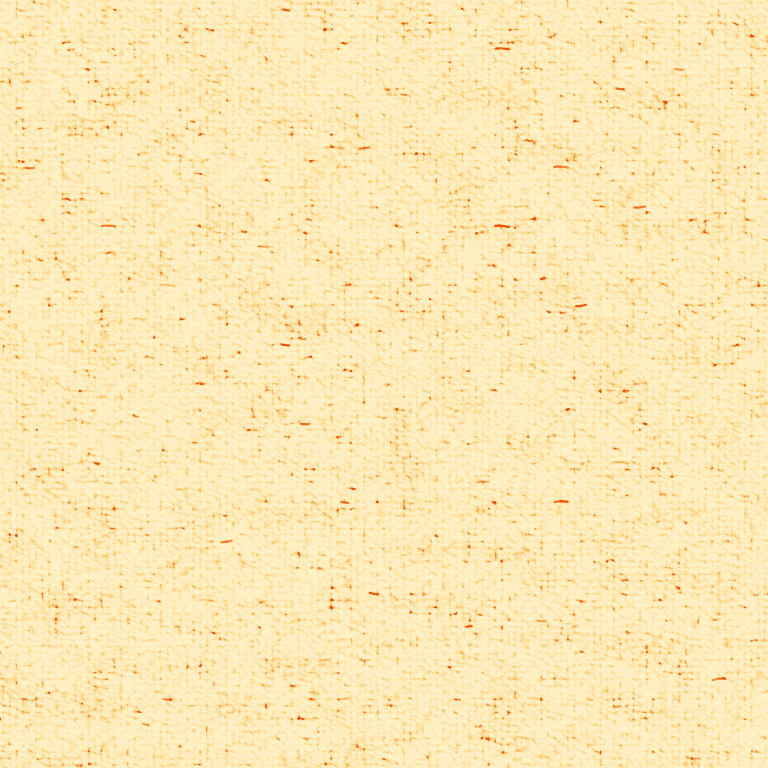
Give the GLSL for this texture, as a Shadertoy shader.

```glsl
const float PI = 3.14159265;

vec2 hash2(vec2 cell) {
    vec3 q = fract(cell.xyx * vec3(0.1031, 0.1030, 0.0973));
    q += dot(q, q.yzx + 33.33);
    return fract((q.xx + q.yz) * q.zy);
}

// Distance to the nearest scattered point, scaled to zero mean and unit spread
float cellular(vec2 p) {
    vec2 cell = floor(p), f = fract(p);
    float nearest = 4.0;
    for (int y = -1; y <= 1; y++)
    for (int x = -1; x <= 1; x++) {
        vec2 o = vec2(x, y);
        vec2 d = o + hash2(cell + o) - f;
        nearest = min(nearest, dot(d, d));
    }
    return (sqrt(nearest) - 0.46) / 0.19;
}

// Dark gaps between parallel threads, each broken into uneven stretches
float threadGap(float across, float along) {
    float line = pow(sin(PI * across), 6.0);
    float id = floor(across);
    float a = along + 20.0 * hash2(vec2(id, 7.0)).x;
    float k = floor(a);
    float stretch = mix(hash2(vec2(id, k + 40.0)).x, hash2(vec2(id, k + 41.0)).x,
                        smoothstep(0.0, 1.0, fract(a)));
    return line * stretch;
}

// One short horizontal slub per grid cell; rarity favours a few strong ones
float slubs(vec2 p, float rarity, float halfWidth, float seed) {
    vec2 cell = floor(p), f = fract(p) - 0.5;
    vec2 h = hash2(cell + seed);
    float halfLength = mix(0.22, 0.42, h.y);
    float sag = halfWidth * 0.7 * sin(4.0 * f.x + 6.0 * h.y);
    float body = 1.0 - smoothstep(0.3 * halfWidth, 1.5 * halfWidth, abs(f.y + sag));
    float ends = 1.0 - smoothstep(halfLength - 0.08, halfLength + 0.08, abs(f.x));
    return body * ends * pow(h.x, rarity);
}

void mainImage(out vec4 fragColor, in vec2 fragCoord) {
    vec2 p = fragCoord / iResolution.y;

    // Fibre mottling, slanting down to the right
    vec2 slanted = vec2(p.x, p.y + 0.3 * p.x);
    float tone = 0.62 * cellular(slanted * vec2(95.0, 180.0));
    tone += 0.36 * cellular(p * vec2(230.0, 250.0) + 31.0);
    tone += 0.26 * cellular(p * vec2(15.0, 24.0) + 57.0);

    // Woven threads
    vec2 weave = p * 117.0;
    tone += 1.2 * threadGap(weave.x, p.y * 60.0) - 0.19;
    tone += 0.9 * threadGap(weave.y, p.x * 50.0 + 90.0) - 0.14;

    // Small amber slubs, staggered along every thread row
    float stagger = hash2(vec2(floor(weave.y), 3.0)).y;
    tone += 2.0 * slubs(vec2(p.x * 58.0 + stagger, weave.y), 5.0, 0.25, 11.0) - 0.06;
    tone += 1.2 * slubs(vec2(p.y * 70.0, weave.x), 8.0, 0.22, 83.0);

    // Rare red slubs on the coarse grid
    float depth = 0.26 * exp(0.74 * tone);
    depth += 2.5 * slubs(p * 39.0, 65.0, 0.065, 29.0);

    vec3 cream = vec3(1.0, 0.957, 0.81);
    vec3 gold = vec3(0.98, 0.815, 0.475);
    vec3 rust = vec3(0.92, 0.31, 0.08);
    vec3 color = mix(cream, gold, min(depth, 1.0));
    color = mix(color, rust, clamp((depth - 1.0) / 1.6, 0.0, 1.0));
    fragColor = vec4(color, 1.0);
}
```
